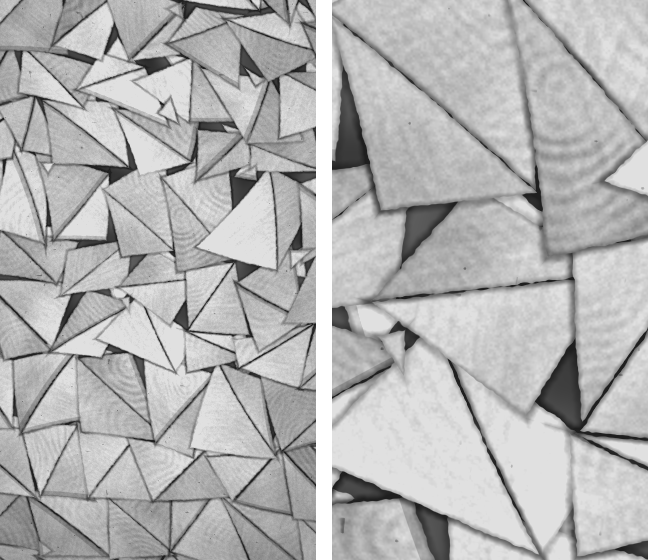
Left, the full canvas; right, a detail of the centre.
Give the GLSL for this texture, as a Shadertoy shader.

```glsl
float hash(vec2 p) {
    vec3 q = fract(p.xyx * vec3(0.1031, 0.1030, 0.0973));
    q += dot(q, q.yzx + 33.33);
    return fract((q.x + q.y) * q.z);
}

vec2 hash2(vec2 p) {
    return vec2(hash(p), hash(p + 57.3));
}

float noise(vec2 p) {
    vec2 i = floor(p), f = fract(p);
    f *= f * (3.0 - 2.0 * f);
    return mix(mix(hash(i), hash(i + vec2(1, 0)), f.x),
               mix(hash(i + vec2(0, 1)), hash(i + vec2(1, 1)), f.x), f.y);
}

float cross2(vec2 a, vec2 b) {
    return a.x * b.y - a.y * b.x;
}

// Signed distance to the line a-b, positive on its right side
float edge(vec2 p, vec2 a, vec2 b) {
    return cross2(p - a, normalize(b - a));
}

vec2 direction(float angle) {
    return vec2(cos(angle), sin(angle));
}

float rowShift(float row) {
    return hash(vec2(row, 9.0));
}

// Corner of a block on the wavy line g.y, as placed by its own row
vec2 corner(vec2 g, float row) {
    float x = g.x + rowShift(row) + 0.56 * (hash(vec2(g.x, g.y * 2.0 + row * 5.0)) - 0.5);
    return vec2(x, g.y + 0.85 * (noise(vec2(x * 0.95, g.y * 7.3)) - 0.5));
}

// Sawn end grain: growth rings, blotches, saw marks and fine speckle
float wood(vec2 p, vec2 mid, vec2 id) {
    vec2 pith = mid + 1.3 * (hash2(id + 3.0) - 0.5);
    float r = length(p - pith) + 0.16 * noise(p * 2.5 + id) + 0.02 * noise(p * 11.0);
    float ring = 0.5 + 0.5 * sin(r * mix(45.0, 75.0, hash(id + 5.0)));
    float strength = 0.03 + 0.13 * pow(hash(id + 7.0), 2.0);
    vec2 along = direction(6.28 * hash(id + 9.0));
    float saw = noise(vec2(dot(p, along) * 4.0, cross2(p, along) * 35.0));
    float grain = -strength * ring * noise(p * 5.0 + id);
    grain += 0.13 * (noise(p * 2.6 + id) - 0.5) + 0.06 * (saw - 0.5);
    grain += 0.09 * dot(p - mid, along);
    grain += 0.06 * (noise(p * 33.0) - 0.5) + 0.06 * (noise(p * 75.0) - 0.5);
    return grain - 0.25 * smoothstep(0.96, 1.0, noise(p * 14.0 + id));
}

// Lays one triangular block with its contact shadow over the shade below
void layBlock(inout float shade, vec2 p, vec2 a, vec2 b, vec2 c, vec2 id, float tone, float aa) {
    vec3 gap = 0.02 * pow(vec3(hash(id), hash(id + 1.0), hash(id + 2.0)), vec3(3.0));
    vec3 e = vec3(edge(p, a, b), edge(p, b, c), edge(p, c, a)) + gap;
    float d = max(e.x, max(e.y, e.z));
    if (d > 0.08) return;
    d += 0.01 * (noise(p * 19.0 + id) - 0.5) + 0.008 * (noise(p * 43.0) - 0.5);
    float contact = mix(0.3, 0.95, noise(p * 2.8 + id));
    shade *= mix(contact, 1.0, smoothstep(0.0, 0.05, d));
    if (d > aa) return;
    float face = tone + wood(p, (a + b + c) / 3.0, id);
    // Visible side of the block along one edge
    float side = step(0.6, hash(id + 11.0)) * (0.03 + 0.05 * hash(id + 12.0));
    face *= 1.0 - 0.2 * smoothstep(-aa, aa, e.x + side) * step(0.01, side);
    face *= mix(0.76, 1.0, smoothstep(0.0, 0.03, -d));
    shade = mix(shade, face, smoothstep(aa, -aa, d));
}

// Pale splinters of uneven shape scattered around the corners
void layOffcuts(inout float shade, vec2 p, float seed, float chance, float size, float aa) {
    for (int y = -1; y <= 2; y++)
    for (int x = -1; x <= 2; x++) {
        float row = floor(p.y) + float(y);
        vec2 g = vec2(floor(p.x - rowShift(row)) + float(x), row);
        vec2 id = g * 5.0 + seed;
        if (hash(id + 83.0) > chance) continue;
        vec2 mid = corner(g, row) + 0.15 * (hash2(id + 84.0) - 0.5);
        float turn = 6.28 * hash(id + 85.0);
        float radius = size * mix(0.6, 1.2, hash(id + 87.0));
        vec2 a = mid + radius * direction(turn);
        vec2 b = mid + 0.7 * radius * direction(turn + 1.6 + hash(id + 88.0));
        vec2 c = mid + 0.8 * radius * direction(turn + 3.7 + hash(id + 89.0));
        layBlock(shade, p, a, b, c, id, mix(0.8, 0.95, hash(id + 90.0)), aa);
    }
}

// Turns a corner about the middle of its cell and pulls it inward
vec2 settle(vec2 q, vec2 mid, float angle, float pull) {
    vec2 t = direction(angle), v = (q - mid) * (1.07 - 0.22 * pow(pull, 4.0));
    return mid + vec2(v.x * t.x - v.y * t.y, v.x * t.y + v.y * t.x);
}

void mainImage(out vec4 fragColor, in vec2 fragCoord) {
    float scale = 5.0;
    vec2 uv = fragCoord / iResolution.xy;
    vec2 p = fragCoord / iResolution.x * scale + 20.0;
    p += 0.22 * sin(p.yx * vec2(0.9, 0.8) + vec2(0.0, 1.0));
    float aa = 0.8 * scale / iResolution.x;
    float shade = 0.17 + 0.2 * noise(p * 3.0);
    layOffcuts(shade, p, 307.0, 0.85, 0.38, aa);

    // Staggered rows of tilted four-sided cells, each split into two blocks
    for (int y = -1; y <= 1; y++)
    for (int x = -1; x <= 1; x++) {
        float row = floor(p.y) + float(y);
        vec2 g = vec2(floor(p.x - rowShift(row)) + float(x), row);
        vec2 a = corner(g, row), b = corner(g + vec2(1, 0), row);
        vec2 c = corner(g + vec2(1, 1), row), d = corner(g + vec2(0, 1), row);
        vec2 mid = (a + b + c + d) * 0.25;
        // Tilt is strongest halfway up the stack
        float tilt = (hash(g + 51.0) - 0.5) * mix(0.25, 0.85, smoothstep(0.1, 0.4, uv.y));
        tilt = (hash(g + 51.0) - 0.5) * mix(0.25, 0.85, smoothstep(20.8, 23.5, row));
        vec4 pull = vec4(hash2(g + 61.0), hash2(g + 67.0));
        a = settle(a, mid, tilt, pull.x);
        b = settle(b, mid, tilt, pull.y);
        c = settle(c, mid, tilt, pull.z);
        d = settle(d, mid, tilt, pull.w);
        if (hash(g + 31.0) > 0.5) {
            vec2 first = a;
            a = b; b = c; c = d; d = first;
        }
        vec2 id = g * 3.0 + 100.0;
        layBlock(shade, p, a, b, c, id, mix(0.71, 0.93, hash(g + 41.0)), aa);
        layBlock(shade, p, a, c, d, id + 201.0, mix(0.71, 0.93, hash(g + 43.0)), aa);
    }
    layOffcuts(shade, p, 411.0, 0.15, 0.22, aa);

    // Light falls off toward the foot and the corners
    vec2 off = (uv - vec2(0.5, 0.6)) * vec2(0.9, 1.0);
    shade *= 1.04 - 0.6 * dot(off, off);
    fragColor = vec4(vec3(clamp(shade, 0.12, 0.88)), 1.0);
}
```
